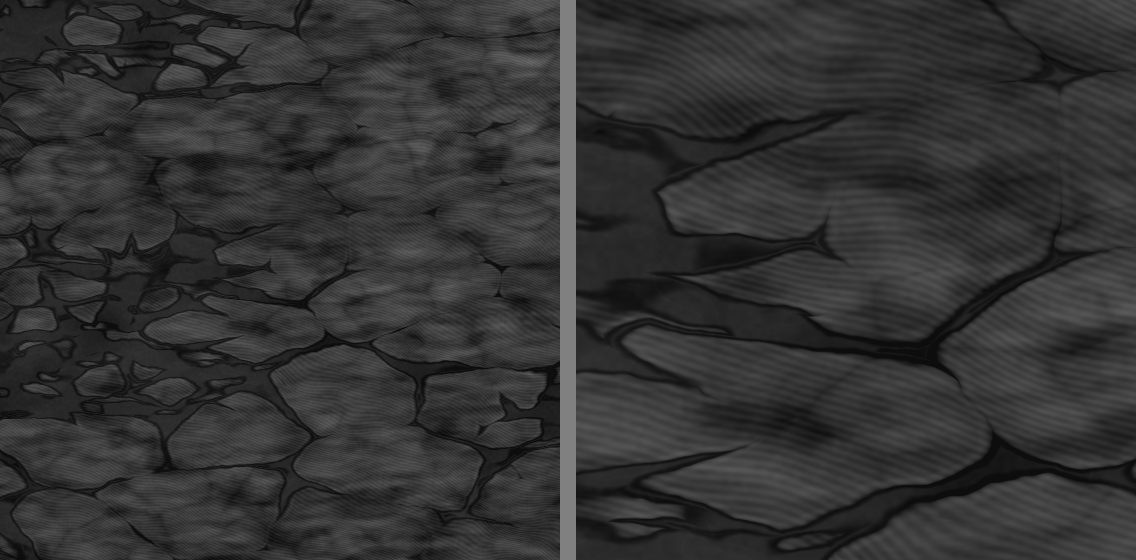
Left: the whole. Right: its middle third, enlarged.
A Shadertoy shader for this texture:

```glsl
#define ROCK_CELLS vec2(3.7, 8.0)
#define CHIP_CELLS vec2(8.0, 18.0)
#define JITTER 0.8
#define WARP 0.035
#define ROCK_TONE 0.242
#define MATRIX_TONE 0.163
#define OUTLINE_WIDTH 0.0026
#define HATCH_FREQ 190.0
#define HATCH_DEPTH 0.02

vec2 hash2(vec2 p) {
    vec3 q = fract(p.xyx * vec3(0.1031, 0.1030, 0.0973));
    q += dot(q, q.yzx + 33.33);
    return fract((q.xx + q.yz) * q.zy);
}

float noise(vec2 p) {
    vec2 i = floor(p), f = fract(p);
    f = f * f * (3.0 - 2.0 * f);
    return mix(mix(hash2(i).x, hash2(i + vec2(1, 0)).x, f.x),
               mix(hash2(i + vec2(0, 1)).x, hash2(i + vec2(1, 1)).x, f.x), f.y);
}

float fbm(vec2 p) {
    float sum = 0.0, amp = 0.5;
    for (int i = 0; i < 4; i++) {
        sum += amp * noise(p);
        p = mat2(1.9, 0.3, -0.3, 1.9) * p + 17.3;
        amp *= 0.5;
    }
    return sum / 0.9375;
}

vec2 noise2(vec2 p) {
    return vec2(fbm(p), fbm(p + 41.7)) - 0.5;
}

// Cell seed; odd columns are shifted so cells taper to the left and right
vec2 seedPoint(vec2 cell) {
    float shift = 0.5 * mod(cell.x, 2.0);
    return cell + 0.5 + JITTER * (hash2(cell + 7.0) - 0.5) + vec2(0.0, shift);
}

// x: rounded distance to the cell border, y: random value of the cell
vec2 roundedCells(vec2 p) {
    vec2 base = floor(p), nearest = vec2(0), nearestCell = base;
    float best = 1e3;
    for (int y = -2; y <= 1; y++)
    for (int x = -1; x <= 1; x++) {
        vec2 cell = base + vec2(x, y);
        vec2 r = seedPoint(cell) - p;
        if (dot(r, r) < best) {
            best = dot(r, r);
            nearest = r;
            nearestCell = cell;
        }
    }
    float sum = 0.0;
    for (int y = -2; y <= 2; y++)
    for (int x = -2; x <= 2; x++) {
        if (x == 0 && y == 0) continue;
        vec2 r = seedPoint(nearestCell + vec2(x, y)) - p;
        float border = dot(0.5 * (r + nearest), normalize(r - nearest));
        sum += exp(-20.0 * border);
    }
    return vec2(-log(sum) / 20.0, hash2(nearestCell + 3.0).y);
}

void mainImage(out vec4 fragColor, in vec2 fragCoord) {
    vec2 uv = fragCoord / iResolution.y;
    float pixel = 1.0 / iResolution.y;

    // Ragged, warped domain
    vec2 p = uv + WARP * vec2(2.0, 1.0) * noise2(uv * vec2(5.0, 8.0));
    p += 0.014 * noise2(uv * vec2(24.0, 38.0) + 9.0);

    // Large lenses split into chips where the rock is broken
    float broken = smoothstep(0.3, 0.75, fbm(uv * vec2(3.0, 5.5) + 5.0));
    vec2 rock = roundedCells(p * ROCK_CELLS + 20.0);
    vec2 chip = roundedCells(p * CHIP_CELLS + 60.0);
    float rockField = (rock.x - mix(-0.02, 0.15, broken)) / ROCK_CELLS.y;
    float chipField = (chip.x - mix(-0.27, 0.2, broken)) / CHIP_CELLS.y;
    float field = min(rockField, chipField);

    // Small slivers floating in the matrix
    float sliver = (noise(p * vec2(24.0, 62.0) + 80.0) - 0.75) / 60.0;
    field = max(field, min(sliver, -field - 0.005));
    float inside = smoothstep(-pixel, pixel, field);

    // Wavy grain and fine hatching of the rock
    vec2 flow = uv + 0.02 * noise2(uv * 9.0 + 30.0);
    float grain = fbm(flow * vec2(19.0, 75.0));
    float clouds = fbm(uv * vec2(5.0, 8.0) + 50.0);
    float blotch = smoothstep(0.54, 0.8, fbm(uv * vec2(14.0, 24.0) + 70.0));
    float phase = HATCH_FREQ * dot(uv, vec2(0.35, 0.94)) + 6.0 * noise(uv * 13.0);
    float hatch = sin(6.2832 * phase) * smoothstep(1.5, 2.5, iResolution.y / HATCH_FREQ);
    float dome = smoothstep(0.0, 0.04, field);
    float cracks = exp(-22.0 * max(chip.x, 0.0)) * smoothstep(0.3, 0.65, clouds);
    float seams = exp(-16.0 * max(rock.x, 0.0));
    float rockTone = ROCK_TONE + 0.2 * (grain - 0.5) + 0.14 * (clouds - 0.5)
        + 0.04 * (rock.y - 0.5) + 0.045 * (dome - 0.4) + HATCH_DEPTH * hatch
        - 0.08 * blotch - 0.045 * cracks - 0.06 * seams;

    // Swirled matrix with dark pools
    vec2 swirl = uv * vec2(14.0, 24.0) + 3.0 * noise2(uv * vec2(9.0, 14.0));
    float marble = fbm(swirl);
    float wisps = 1.0 - smoothstep(0.0, 0.12, abs(fract(marble * 5.0) - 0.5));
    float pools = smoothstep(0.45, 0.75, fbm(uv * vec2(5.0, 7.0) + 90.0));
    float matrixTone = MATRIX_TONE + 0.07 * (marble - 0.5) + 0.01 * wisps - 0.055 * pools;

    // Dark contour with a thin light rim within it
    float tone = mix(matrixTone, rockTone, inside);
    float contour = 1.0 - smoothstep(0.0, OUTLINE_WIDTH, abs(field + 0.0008));
    float rim = 1.0 - smoothstep(0.0, OUTLINE_WIDTH, abs(field - 0.0028));
    tone += 0.03 * rim - 0.085 * contour;
    tone += 0.02 * (noise(uv * 256.0) - 0.5);
    fragColor = vec4(vec3(clamp(tone, 0.05, 0.42)), 1.0);
}
```
